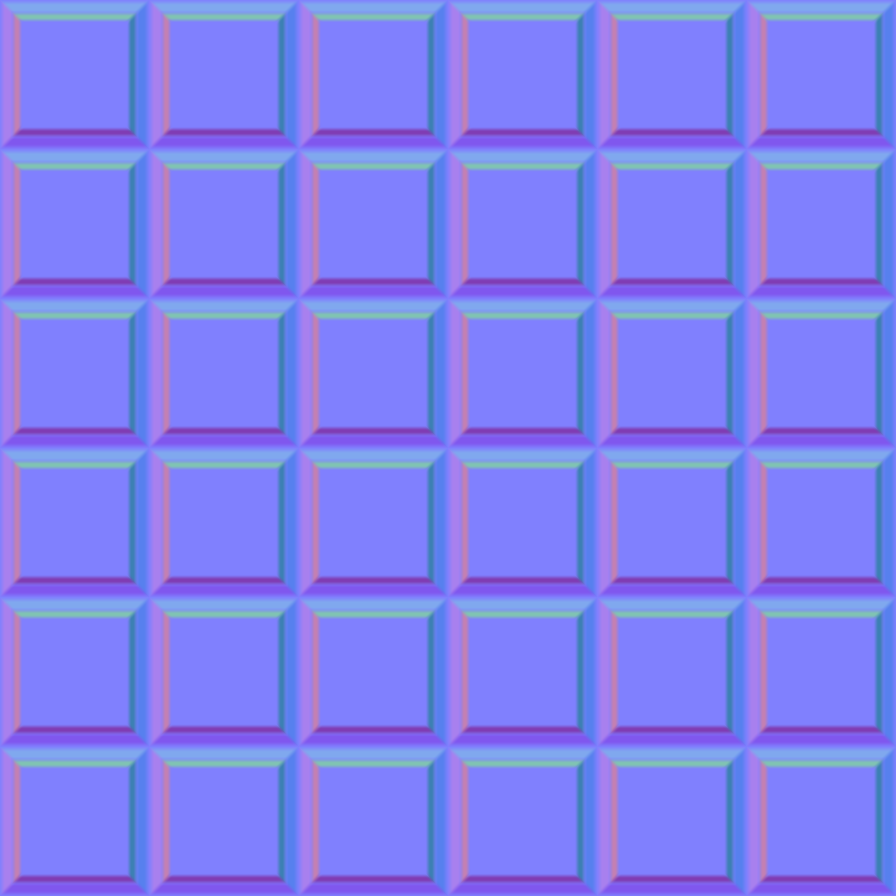
Reproduce this texture map procedurally as a three.js fragment shader.

```glsl
// Normal map of a 6 by 6 grid of raised square tiles with soft two-step bevelled rims.
varying vec2 vUv;

const float TILES = 6.0;           // repeats across and up
const vec3 FLAT = vec3(0.5, 0.5, 0.995);

// Rim bands, as distances from the tile border in tile widths
const vec2 SLOPE_BAND = vec2(0.016, 0.082);
const vec2 STEP_BAND = vec2(0.092, 0.135);
const float GROOVE_SOFT = 0.022;   // fade towards the groove line
const float BAND_SOFT = 0.018;     // fade of the other band edges
const float MITRE_SOFT = 0.028;    // blend along the corner diagonals

// Tilt is the red or green shift, depth the loss of blue
const float SLOPE_TILT = 0.160;
const float SLOPE_DEPTH = 0.060;
const float STEP_TILT = 0.265;
const float STEP_DEPTH = 0.295;

// Soft-edged band: 1 between range.x and range.y, 0 outside
float band(float d, vec2 range, float softIn, float softOut) {
  float rise = smoothstep(range.x - softIn, range.x + softIn, d);
  float fall = smoothstep(range.y - softOut, range.y + softOut, d);
  return rise * (1.0 - fall);
}

void main() {
  // Position in the tile, centred, and distance to its nearest sides
  vec2 p = fract(vUv * TILES) - 0.5;
  vec2 toSide = 0.5 - abs(p);
  float border = min(toSide.x, toSide.y);

  // Left and up raise red and green; sides meet in a mitre
  vec2 facing = vec2(-sign(p.x), sign(p.y));
  float sideways = smoothstep(-MITRE_SOFT, MITRE_SOFT, toSide.y - toSide.x);
  vec2 tiltDir = facing * vec2(sideways, 1.0 - sideways);

  // Gentle outer slope, then a narrow steep step up to the face
  float slope = band(border, SLOPE_BAND, GROOVE_SOFT, BAND_SOFT);
  float rim = band(border, STEP_BAND, BAND_SOFT, BAND_SOFT);
  float tilt = SLOPE_TILT * slope + STEP_TILT * rim;
  float depth = SLOPE_DEPTH * slope + STEP_DEPTH * rim;

  gl_FragColor = vec4(FLAT + vec3(tiltDir * tilt, -depth), 1.0);
}
```
